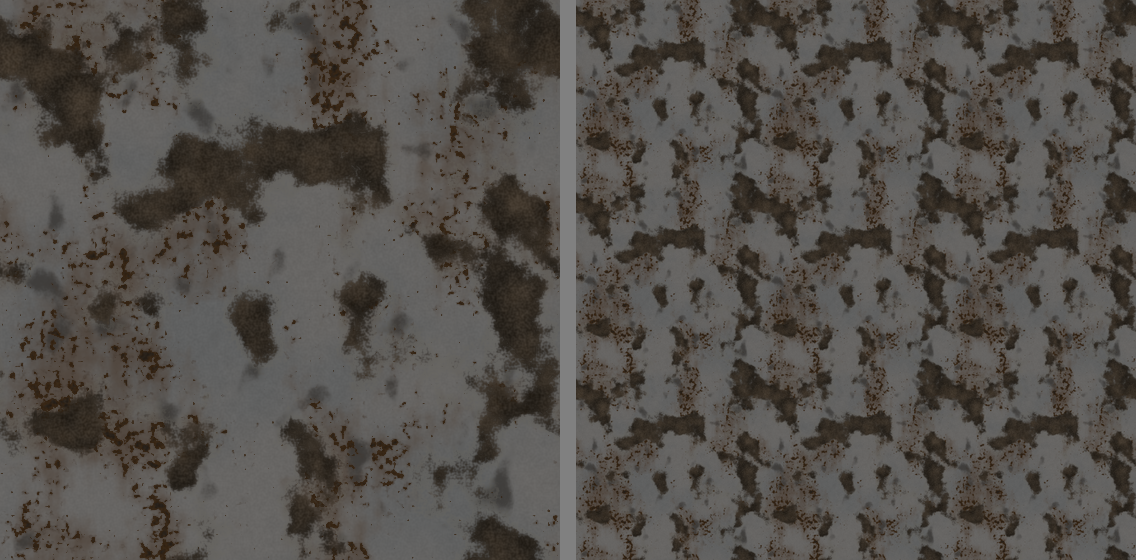
Left: one tile. Right: repeated 3 by 3.
Write a Shadertoy shader that draws this texture.

```glsl
#define PAINT      vec3(0.405, 0.398, 0.390)
#define PAINT_COOL vec3(0.375, 0.378, 0.378)
#define STAIN      vec3(0.305, 0.255, 0.215)
#define RUST       vec3(0.205, 0.135, 0.065)
#define RUST_DEEP  vec3(0.135, 0.110, 0.085)
#define MOLD_DARK  vec3(0.135, 0.115, 0.090)
#define MOLD_BROWN vec3(0.255, 0.215, 0.170)
#define SOOT       vec3(0.195, 0.185, 0.175)
#define MOLD_LEVEL 0.20
#define RUST_LEVEL 0.62
#define TAU        6.2831853

// Unit gradient for a lattice cell
vec2 gradient(vec2 cell, int seed) {
    uvec2 q = uvec2(cell) + uvec2(seed * 4096, seed * 8192);
    q = q * 1664525u + 1013904223u;
    q.x += q.y * 1664525u;
    q.y += q.x * 1664525u;
    q ^= q >> 16u;
    q.x += q.y * 1664525u;
    q.y += q.x * 1664525u;
    q ^= q >> 16u;
    float angle = float(q.x & 65535u) / 65536.0 * TAU;
    return vec2(cos(angle), sin(angle));
}

// Gradient noise that wraps after a whole number of cells
float noise(vec2 uv, vec2 cells, int seed) {
    vec2 p = uv * cells;
    vec2 f = fract(p);
    vec2 a = mod(floor(p), cells);
    vec2 b = mod(a + 1.0, cells);
    vec2 s = f * f * f * (f * (f * 6.0 - 15.0) + 10.0);
    float n00 = dot(gradient(a, seed), f);
    float n10 = dot(gradient(vec2(b.x, a.y), seed), f - vec2(1.0, 0.0));
    float n01 = dot(gradient(vec2(a.x, b.y), seed), f - vec2(0.0, 1.0));
    float n11 = dot(gradient(b, seed), f - 1.0);
    return mix(mix(n00, n10, s.x), mix(n01, n11, s.x), s.y);
}

float fbm(vec2 uv, vec2 cells, int octaves, int seed) {
    float sum = 0.0, amplitude = 1.0;
    for (int i = 0; i < octaves; i++) {
        sum += amplitude * noise(uv, cells, seed + i);
        cells *= 2.0;
        amplitude *= 0.5;
    }
    return sum;
}

void mainImage(out vec4 fragColor, in vec2 fragCoord) {
    vec2 uv = fragCoord / iResolution.xy;
    float grain = noise(uv, vec2(230.0), 1) + 0.6 * noise(uv, vec2(128.0), 2);
    float fine = fbm(uv, vec2(40.0), 3, 10);

    // Faded paint
    float cloud = fbm(uv, vec2(4.0), 4, 20);
    vec3 color = mix(PAINT, PAINT_COOL, smoothstep(-0.3, 0.5, cloud));
    color += 0.018 * grain + 0.012 * fine;

    // Brown stains with downward runs
    float region = fbm(uv, vec2(3.0), 4, 30);
    float cluster = fbm(uv, vec2(9.0, 8.0), 4, 40);
    float runs = fbm(uv, vec2(30.0, 4.0), 3, 50);
    float stain = smoothstep(-0.15, 0.65, region + 0.35 * cluster + 0.25 * runs + 0.2 * fine);
    color = mix(color, STAIN, 0.8 * stain);

    // Soft soot spots
    float spots = noise(uv, vec2(15.0, 13.0), 60) + 0.35 * cloud + 0.12 * fine + 0.06 * grain;
    color = mix(color, SOOT, 0.7 * smoothstep(0.28, 0.58, spots));

    // Crisp rust flakes gathered in clusters, and scattered pits
    float flakes = fbm(uv, vec2(56.0), 3, 70);
    float rust = flakes + 0.8 * cluster + 0.9 * region + 0.15 * runs - RUST_LEVEL;
    float pits = noise(uv, vec2(120.0), 80) + 0.2 * region + 0.15 * cluster;
    float flaked = smoothstep(-0.02, 0.09, rust);
    color = mix(color, STAIN * 0.85, 0.4 * smoothstep(-0.3, 0.0, rust));
    color = mix(color, RUST, 0.75 * smoothstep(0.46, 0.55, pits));
    vec3 rustColor = mix(RUST, RUST_DEEP, smoothstep(0.1, 0.65, rust + 0.3 * fine));
    color = mix(color, rustColor + 0.03 * grain, 0.92 * flaked);

    // Mold patches with a pale rim and a dusty edge
    float mold = fbm(uv, vec2(5.0), 5, 90) + 0.09 * grain + 0.03 * fine - MOLD_LEVEL;
    float rim = smoothstep(-0.17, -0.07, mold) * (1.0 - smoothstep(-0.07, 0.0, mold));
    color = mix(color, vec3(0.39, 0.38, 0.35), 0.35 * rim * (1.0 - flaked));
    float mottle = fbm(uv, vec2(13.0), 5, 100);
    float browning = 0.3 + 0.85 * mottle + 0.35 * smoothstep(0.1, 0.45, mold);
    vec3 moldColor = mix(MOLD_DARK, MOLD_BROWN, clamp(browning, 0.0, 1.0));
    moldColor += 0.045 * grain + 0.02 * fine;
    color = mix(color, moldColor, 0.95 * smoothstep(-0.07, 0.11, mold));

    fragColor = vec4(clamp(color, 0.0, 1.0), 1.0);
}
```
